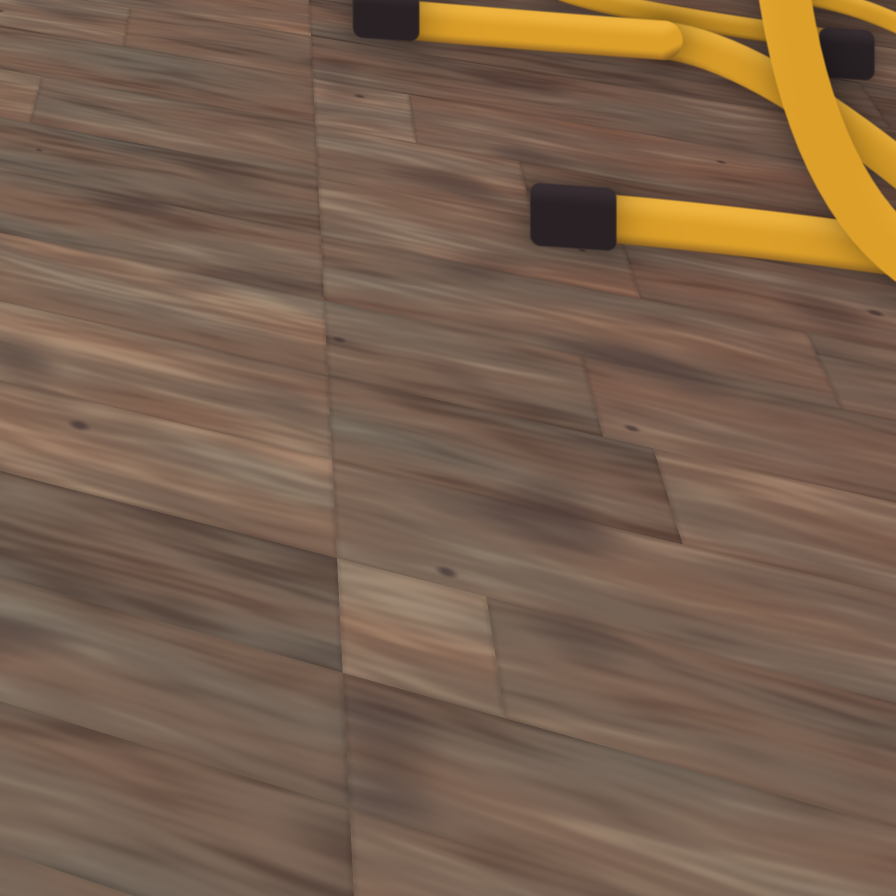
Write a Shadertoy shader that draws this texture.

```glsl
// Weathered wood-strip floor in perspective, with the yellow tube feet of a chair at the upper right.

const float HORIZON = 1.9;         // height where floor lines converge
const float GRAIN_VANISH = 5.5;    // distance of the left vanishing point
const float JOINT_VANISH = 0.3;    // x of the upper vanishing point
const float BOARD_WIDTH = 0.295;
const float ROW_SHIFT = 0.08;
const float PLANK_LENGTH = 0.75;
const float SEAM = 0.05;
const float OFFCUT_LENGTH = 0.14;
const float SOFTNESS = 0.0016;
const vec3 WOOD_DARK = vec3(0.345, 0.265, 0.235);
const vec3 WOOD_MID = vec3(0.465, 0.382, 0.338);
const vec3 WOOD_PALE = vec3(0.61, 0.53, 0.465);
const vec3 STAIN = vec3(0.25, 0.20, 0.205);
const vec3 PAINT = vec3(0.86, 0.62, 0.16);
const vec3 PAINT_LIT = vec3(0.93, 0.70, 0.24);
const vec3 PAINT_SHADE = vec3(0.55, 0.38, 0.14);
const vec3 RUBBER = vec3(0.16, 0.13, 0.14);

float hash(vec2 q) {
    vec3 a = fract(q.xyx * 0.1031);
    a += dot(a, a.yzx + 33.33);
    return fract((a.x + a.y) * a.z);
}

float cornerSlope(vec2 cell, vec2 offset) {
    float angle = 6.2832 * hash(cell);
    return dot(vec2(cos(angle), sin(angle)), offset);
}

float gradientNoise(vec2 q) {
    vec2 i = floor(q), f = fract(q), e = vec2(1.0, 0.0);
    vec2 w = f * f * f * (f * (f * 6.0 - 15.0) + 10.0);
    return mix(mix(cornerSlope(i, f), cornerSlope(i + e, f - e), w.x),
               mix(cornerSlope(i + e.yx, f - e.yx), cornerSlope(i + 1.0, f - 1.0), w.x), w.y);
}

vec3 floorColour(vec2 p) {
    // Floor plane: x runs along the boards, y across them
    vec2 ground = vec2(p.x - JOINT_VANISH, p.x + GRAIN_VANISH) / (HORIZON - p.y);
    float v = ground.y / BOARD_WIDTH - ROW_SHIFT;
    float s = (ground.x - SEAM) / PLANK_LENGTH;
    float row = floor(v), across = fract(v), plank = floor(s), along = fract(s);

    // Each plank is cut once; every seventh row starts with a short pale offcut
    float offcut = 1.0 - step(0.5, abs(mod(row, 7.0) - 5.0));
    float cut = mix(mix(0.2, 0.85, hash(vec2(row, plank + 40.0))), OFFCUT_LENGTH, offcut);
    float piece = step(cut, along);
    float id = hash(vec2(row + 3.0, plank * 2.0 + piece + 17.0));
    float tone = mix(id - 0.5, 0.8, offcut * (1.0 - piece));

    // Grain, stretched along the boards
    vec2 g = vec2(ground.x, v) + id * vec2(31.0, 47.0);
    g.y += 0.12 * gradientNoise(g * vec2(5.0, 1.5));
    float broad = gradientNoise(g * vec2(3.0, 1.8));
    float streak = gradientNoise(g * vec2(6.0, 5.5));
    float fine = gradientNoise(g * vec2(16.0, 14.0));
    float t = 0.47 + 0.36 * tone + 0.38 * broad + 0.36 * streak + 0.34 * fine;
    vec3 col = mix(WOOD_DARK, WOOD_MID, smoothstep(-0.1, 0.5, t));
    col = mix(col, WOOD_PALE, smoothstep(0.45, 1.1, t));
    float hue = gradientNoise(g * vec2(4.0, 2.3) + 9.0) + 0.4 * (id - 0.5);
    col *= 1.0 + hue * vec3(0.10, -0.03, -0.09);

    // Dark stains and small knots
    float blot = gradientNoise(ground * vec2(7.0, 4.5) + 5.0);
    col = mix(col, STAIN, 0.5 * smoothstep(0.22, 0.6, blot));
    vec2 k = ground * vec2(5.0, 1.6), cell = floor(k);
    vec2 centre = 0.2 + 0.6 * vec2(hash(cell + 7.0), hash(cell + 61.0));
    float knot = length((fract(k) - centre) * vec2(1.0, 1.7));
    float size = mix(0.02, 0.06, hash(cell + 23.0));
    col = mix(col, STAIN, 0.7 * step(0.45, hash(cell)) * smoothstep(size, 0.2 * size, knot));

    // Faint grooves between boards and at cut ends
    float groove = smoothstep(0.05, 0.0, min(across, 1.0 - across));
    float joint = smoothstep(0.006, 0.0, min(abs(along - cut), min(along, 1.0 - along)));
    col *= 1.0 - 0.09 * max(groove, joint);

    // Warmer, darker tint near the chair
    float warm = smoothstep(0.8, 1.7, p.x + p.y);
    return col * mix(vec3(1.02, 1.02, 0.98), vec3(0.98, 0.91, 0.87), warm);
}

void castShadow(inout vec3 col, float dist) {
    col *= 1.0 - 0.22 * exp(-max(dist, 0.0) * 55.0);
}

// Painted tube along a quadratic curve
void drawTube(inout vec3 col, vec2 p, vec2 a, vec2 b, vec2 c, float radius) {
    vec2 offset = vec2(9.0), start = a;
    for (int i = 1; i <= 16; i++) {
        float t = float(i) / 16.0;
        vec2 end = mix(mix(a, b, t), mix(b, c, t), t), d = end - start;
        vec2 o = p - start - d * clamp(dot(p - start, d) / dot(d, d), 0.0, 1.0);
        if (dot(o, o) < dot(offset, offset)) offset = o;
        start = end;
    }
    float dist = length(offset) - radius;
    castShadow(col, dist);
    float lit = dot(offset / radius, normalize(vec2(-0.4, 0.9)));
    vec3 paint = mix(PAINT, PAINT_LIT, smoothstep(0.0, 0.7, lit));
    paint = mix(paint, PAINT_SHADE, smoothstep(-0.45, -1.0, lit));
    col = mix(col, paint, smoothstep(SOFTNESS, -SOFTNESS, dist));
}

// Rounded rubber cap
void drawCap(inout vec3 col, vec2 p, vec2 centre, vec2 halfSize) {
    vec2 o = p - centre;
    o.y += 0.07 * o.x;
    vec2 q = abs(o) - halfSize + 0.011;
    float dist = length(max(q, 0.0)) + min(max(q.x, q.y), 0.0) - 0.011;
    castShadow(col, dist);
    vec3 rubber = RUBBER * (1.0 + 0.35 * smoothstep(0.3, 0.9, o.y / halfSize.y));
    col = mix(col, rubber, smoothstep(SOFTNESS, -SOFTNESS, dist));
}

void mainImage(out vec4 fragColor, in vec2 fragCoord) {
    vec2 p = fragCoord / iResolution.xy;
    vec3 col = vec3(0.0);
    for (int i = 0; i < 4; i++) {
        vec2 jitter = vec2(i % 2, i / 2) * 0.5 - 0.25;
        col += 0.25 * floorColour((fragCoord + jitter) / iResolution.xy);
    }
    // Rear feet, then the front foot and its leg
    drawTube(col, p, vec2(0.63, 1.01), vec2(0.70, 0.985), vec2(0.93, 0.955), 0.012);
    drawTube(col, p, vec2(0.90, 1.005), vec2(0.96, 0.995), vec2(1.02, 0.965), 0.011);
    drawCap(col, p, vec2(0.945, 0.94), vec2(0.031, 0.028));
    drawTube(col, p, vec2(0.74, 0.955), vec2(0.84, 0.945), vec2(1.02, 0.80), 0.021);
    drawTube(col, p, vec2(0.45, 0.978), vec2(0.60, 0.965), vec2(0.74, 0.955), 0.022);
    drawCap(col, p, vec2(0.431, 0.983), vec2(0.037, 0.027));
    drawTube(col, p, vec2(0.68, 0.756), vec2(0.84, 0.742), vec2(1.03, 0.715), 0.027);
    drawCap(col, p, vec2(0.64, 0.758), vec2(0.048, 0.035));
    drawTube(col, p, vec2(0.872, 1.03), vec2(0.905, 0.78), vec2(1.03, 0.70), 0.029);
    fragColor = vec4(col, 1.0);
}
```
